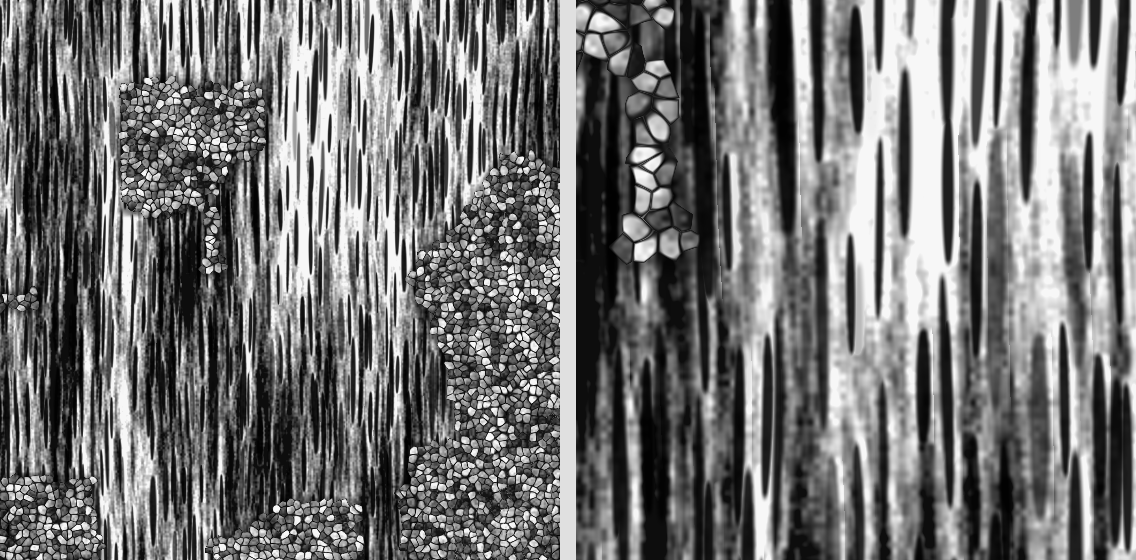
Left, the full canvas; right, a detail of the centre.
A WebGL 2 fragment shader for this texture:

```glsl
#version 300 es
precision highp float;
// Weathered wood in black and white, with patches of coarse grit on it.
// The wood is stretched noise cut by tapered slits; the grit is a Voronoi
// field of shaded grains, kept or dropped whole by a patch distance.

#define FIBRE_FREQ 76.0
#define SLIT_FREQ 57.0
#define SLIT_ROWS 7.5
#define SLIT_DEPTH 0.88
#define WOOD_TONE 0.56
#define WOOD_CONTRAST 1.12
#define GRAIN_FREQ 74.0
#define GRAIN_GAP 0.24
#define PATCH_ROUGHNESS 0.03

uniform vec2 u_resolution;
out vec4 fragColor;

float hash(vec2 p) {
    return fract(sin(dot(p, vec2(127.1, 311.7))) * 43758.5453);
}

vec2 hash2(vec2 p) {
    return vec2(hash(p), hash(p + 37.7));
}

float noise(vec2 p) {
    vec2 i = floor(p), f = fract(p);
    f = f * f * (3.0 - 2.0 * f);
    return mix(mix(hash(i), hash(i + vec2(1, 0)), f.x),
               mix(hash(i + vec2(0, 1)), hash(i + vec2(1, 1)), f.x), f.y);
}

float box(vec2 p, vec2 centre, vec2 halfSize) {
    vec2 d = abs(p - centre) - halfSize;
    return length(max(d, 0.0)) + min(max(d.x, d.y), 0.0);
}

float blob(vec2 p, vec2 centre, vec2 radius) {
    vec2 d = (p - centre) / radius;
    return exp(-dot(d, d));
}

// Signed distance to the grit patches, negative inside
float patchDistance(vec2 p) {
    p += PATCH_ROUGHNESS * (vec2(noise(p * 17.0), noise(p * 17.0 + 9.0)) - 0.5);
    float block = box(p, vec2(0.34, 0.735), vec2(0.122, 0.115));
    block = max(block, 0.6 * (0.63 - p.y - 0.45 * (p.x - 0.215)));
    block = max(block, 0.7 * (p.x - 0.38 + 0.8 * (0.645 - p.y)));
    float stem = box(p, vec2(0.379, 0.57), vec2(0.017, 0.055));
    float wedgeEdge = 0.74 + 0.76 * max(p.y - 0.5, 0.0) + 0.33 * max(0.5 - p.y, 0.0);
    float wedge = max(0.8 * (wedgeEdge - p.x), p.y - 0.712);
    float corner = box(p, vec2(0.9, 0.05), vec2(0.175, 0.155));
    float leftHeap = box(p, vec2(0.03, 0.02), vec2(0.14, 0.125));
    float lowHeap = max(box(p, vec2(0.51, 0.0), vec2(0.14, 0.1)),
                        0.9 * (p.y - 0.035 - 0.5 * (p.x - 0.37)));
    float speck = box(p, vec2(0.03, 0.468), vec2(0.043, 0.014));
    float d = min(min(block, stem), min(wedge, corner));
    return min(d, min(min(leftHeap, lowHeap), speck));
}

// Tapered slits in staggered columns: x is the dark cut, y its pale rim
vec2 slits(vec2 p, vec2 freq, float seed) {
    vec2 q = p * freq;
    float column = floor(q.x);
    q.y += 7.0 * hash(vec2(column, seed));
    vec2 id = vec2(column, floor(q.y)) + seed;
    vec2 r = hash2(id);
    vec2 c = fract(q) - 0.5;
    float along = c.y / (0.26 + 0.23 * r.x);
    float taper = max(1.0 - along * along, 0.0);
    float x = c.x - 0.4 * (r.y - 0.5) - 0.3 * c.y * (hash(id + 5.3) - 0.3);
    float halfWidth = (0.11 + 0.12 * r.y) * sqrt(taper);
    float ends = smoothstep(0.0, 0.25, taper);
    float cut = 1.0 - smoothstep(-0.08, 0.1, abs(x) - halfWidth);
    float side = (x - halfWidth - 0.17) / 0.14;
    float strength = smoothstep(0.05, 0.5, hash(id + 11.9));
    return vec2(cut, exp(-side * side)) * ends * strength;
}

float wood(vec2 p) {
    vec2 w = p;
    w.x += 0.014 * (noise(p * vec2(5.0, 3.0)) - 0.5) + 0.005 * (noise(p * vec2(24.0, 9.0)) - 0.5);
    // Fibres from broad to fine
    float v = 0.72 * (noise(w * vec2(FIBRE_FREQ, 6.0)) - 0.5);
    v += 0.55 * (noise(w * vec2(FIBRE_FREQ * 2.1, 11.0) + 31.0) - 0.5);
    v += 0.36 * (noise(w * vec2(FIBRE_FREQ * 4.0, 75.0) + 57.0) - 0.5);
    v += 0.22 * (noise(p * 260.0) - 0.5);
    // Broad stains and bleached bands
    v += 0.5 * (noise(w * vec2(9.0, 3.0) + 3.0) - 0.5);
    v -= 0.34 * blob(p, vec2(0.48, 0.2), vec2(0.08, 0.17));
    v -= 0.2 * blob(p, vec2(0.33, 0.36), vec2(0.08, 0.2));
    v -= 0.3 * blob(p, vec2(0.96, 0.82), vec2(0.08, 0.12));
    v += 0.24 * blob(p, vec2(0.54, 0.85), vec2(0.06, 0.3));
    v += 0.2 * blob(p, vec2(0.2, 0.15), vec2(0.05, 0.3));
    v = WOOD_TONE + WOOD_CONTRAST * v;
    vec2 wide = slits(w, vec2(SLIT_FREQ, SLIT_ROWS), 2.0);
    vec2 thin = slits(w + 0.37, vec2(SLIT_FREQ * 0.73, SLIT_ROWS * 0.7), 19.0);
    v += 0.3 * max(wide.y, thin.y);
    return clamp(v, 0.05, 0.97) * (1.0 - SLIT_DEPTH * max(wide.x, thin.x));
}

// Grain shade in x, distance to the grain edge in y, grain centre in zw
vec4 grit(vec2 p) {
    vec2 q = p * GRAIN_FREQ, cell = floor(q), nearId = cell, nearOffset = vec2(0);
    float first = 9.0, second = 9.0;
    for (int j = -1; j <= 1; j++)
    for (int i = -1; i <= 1; i++) {
        vec2 id = cell + vec2(i, j);
        vec2 offset = q - id - 0.1 - 0.8 * hash2(id);
        float angle = 6.2832 * hash(id + 3.1);
        vec2 axis = vec2(cos(angle), sin(angle));
        float d = length(vec2(dot(offset, axis) * 0.82, dot(offset, vec2(-axis.y, axis.x)) * 1.2));
        if (d < first) {
            second = first; first = d; nearId = id; nearOffset = offset;
        } else second = min(second, d);
    }
    float edge = second - first;
    float tone = 0.2 + 0.75 * hash(nearId + 71.0);
    tone += 0.35 * dot(nearOffset, hash2(nearId + 7.0) - vec2(0.8, 0.2));
    tone += 0.3 * (noise(q * 3.5) - 0.5) + 0.3 * (noise(q * 0.4) - 0.5);
    float lit = smoothstep(0.0, GRAIN_GAP, edge) * (1.0 - 0.85 * smoothstep(0.5, 0.8, first));
    return vec4(mix(0.06, clamp(tone, 0.08, 0.97), lit), edge, (q - nearOffset) / GRAIN_FREQ);
}

void main() {
    vec2 uv = gl_FragCoord.xy / u_resolution.y;
    vec4 grain = grit(uv);
    // Soft shadow on the wood beside the grit
    float shade = wood(uv) * mix(0.5, 1.0, smoothstep(-0.004, 0.012, patchDistance(uv)));
    float inside = step(patchDistance(grain.zw), 0.0);
    shade = mix(shade, grain.x, inside * smoothstep(0.0, 0.06, grain.y));
    fragColor = vec4(vec3(clamp(shade, 0.0, 1.0)), 1.0);
}
```
